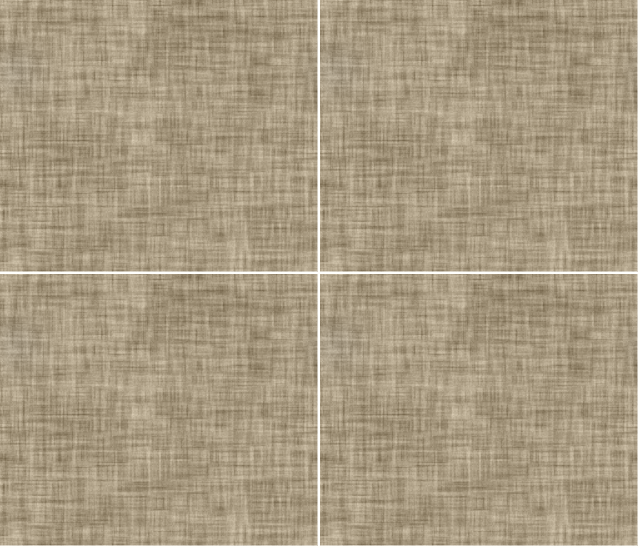
This texture is drawn by a Shadertoy shader. Its source:

```glsl
// Woven linen swatch repeated two by two, parted by thin white gutters.
// Warp and weft are stretched wrapping noise; sparse dark gaps, fibre grain,
// slubs and faint patches vary the tone. Every layer wraps, so it tiles.

const vec2 REPEATS = vec2(2.0, 2.0);            // swatches across and down
const vec2 GUTTER_WIDTH = vec2(0.0078, 0.0091); // fraction of a swatch
const vec2 GUTTER_CENTRE = vec2(0.9961, 0.00455);

const vec2 WARP_CELLS = vec2(176.0, 18.0);      // fine upright threads
const vec2 WEFT_CELLS = vec2(16.0, 150.0);      // fine level threads
const vec2 WARP_SLUBS = vec2(94.0, 6.0);        // longer streaks
const vec2 WEFT_SLUBS = vec2(7.0, 80.0);
const vec2 GRAIN_CELLS = vec2(256.0, 219.0);
const vec2 PATCH_CELLS = vec2(11.0, 9.0);

const float THREAD_DEPTH = 0.056;
const float SLUB_DEPTH = 0.044;
const float GAP_DEPTH = 0.050;
const float GRAIN_DEPTH = 0.036;
const float PATCH_DEPTH = 0.026;
const float THREAD_WOBBLE = 0.0004;

const vec3 LINEN = vec3(0.663, 0.607, 0.507);
const vec3 TONE_TINT = vec3(0.98, 1.0, 1.02);   // shadows are slightly browner
const vec3 FADED = vec3(0.655, 0.615, 0.545);
const vec3 WHITE = vec3(1.0, 1.0, 0.99);
const vec2 FADE_CENTRE = vec2(0.05, 0.74);
const vec2 FADE_SIZE = vec2(0.08, 0.09);
const float TAU = 6.28319;

// Integer hash of a lattice cell, from -1 to 1.
float hash(vec2 cell, float seed) {
    uvec3 k = uvec3(cell.x, cell.y, seed) * uvec3(1597u, 51749u, 3571u);
    uint h = k.x ^ k.y ^ k.z;
    h = (h ^ (h >> 15u)) * 739391u;
    h = (h ^ (h >> 13u)) * 912271u;
    h ^= h >> 16u;
    return float(h & 65535u) / 32767.5 - 1.0;
}

// Value noise that wraps after a whole number of cells.
float noise(vec2 p, vec2 cells, float seed) {
    p *= cells;
    vec2 base = floor(p);
    vec2 f = smoothstep(0.0, 1.0, p - base);
    vec2 a = mod(base, cells);
    vec2 b = mod(base + 1.0, cells);
    return mix(mix(hash(a, seed), hash(vec2(b.x, a.y), seed), f.x),
               mix(hash(vec2(a.x, b.y), seed), hash(b, seed), f.x), f.y);
}

// Sparse, thin shadow where neighbouring threads part.
float gap(vec2 p, vec2 cells, float seed) {
    return smoothstep(0.35, 0.85, noise(p, cells, seed));
}

// Brightness of the cloth around its mean.
float weave(vec2 p) {
    // Threads drift a little from straight.
    vec2 q = p + THREAD_WOBBLE * sin(TAU * (p.yx * vec2(3.0, 4.0) + vec2(0.1, 0.6)));

    float threads = noise(q, WARP_CELLS, 1.0) + noise(q, WEFT_CELLS, 2.0);
    float slubs = noise(q, WARP_SLUBS, 3.0) + noise(q, WEFT_SLUBS, 4.0);
    float gaps = gap(q, WARP_CELLS, 7.0) + gap(q, WEFT_CELLS, 8.0);
    float grain = noise(p, GRAIN_CELLS, 5.0);
    float patches = noise(p, PATCH_CELLS, 6.0);
    return THREAD_DEPTH * threads + SLUB_DEPTH * slubs - GAP_DEPTH * gaps
         + GRAIN_DEPTH * grain + PATCH_DEPTH * patches;
}

// Shortest signed offset on a wrapping unit interval.
vec2 wrapOffset(vec2 d) {
    return fract(d + 0.5) - 0.5;
}

void mainImage(out vec4 fragColor, in vec2 fragCoord) {
    vec2 swatch = fract(fragCoord / iResolution.xy * REPEATS);
    vec2 pixel = REPEATS / iResolution.xy;

    // Cloth, with one soft greyish worn spot.
    vec2 spot = wrapOffset(swatch - FADE_CENTRE) / FADE_SIZE;
    vec3 base = mix(LINEN, FADED, 0.5 * exp(-dot(spot, spot)));
    vec3 color = base + weave(swatch) * TONE_TINT;

    // Gutters, covered by pixel area.
    vec2 edge = abs(wrapOffset(swatch - GUTTER_CENTRE)) - 0.5 * GUTTER_WIDTH;
    vec2 cover = clamp(0.5 - edge / pixel, 0.0, 1.0);
    color = mix(color, WHITE, max(cover.x, cover.y));

    fragColor = vec4(clamp(color, 0.0, 1.0), 1.0);
}
```
